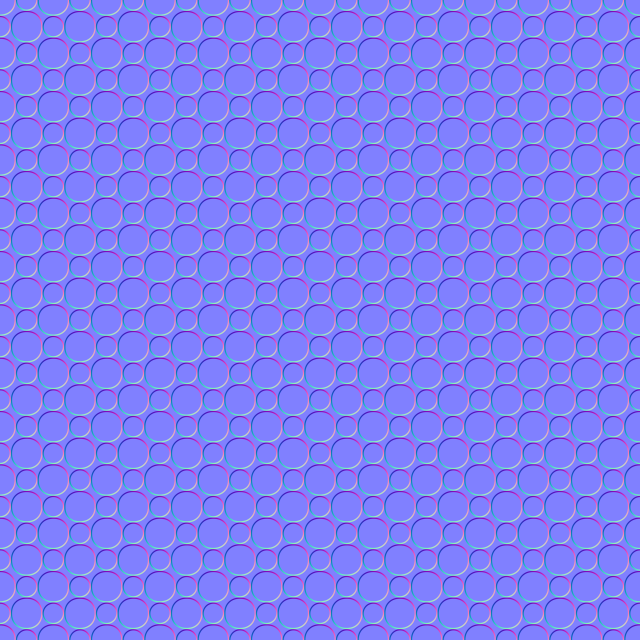
A Shadertoy shader for this texture map:

```glsl
const float CELLS = 24.0;          // grid steps across; even, so the checker wraps
const float BIG_RADIUS = 0.568;    // radii and widths in grid steps
const float SMALL_RADIUS = 0.382;
const float BIG_POWER = 2.2;       // 2 is a circle, higher is squarer
const float SMALL_POWER = 2.0;
const float RIM_WIDTH = 0.048;
const float RIM_SLOPE = 2.3;
const int SAMPLES = 4;             // per pixel side

// Offset from the nearest point whose integer coordinates have an even sum
vec2 checkerOffset(vec2 p) {
    vec2 k = floor(0.5 * vec2(p.x + p.y, p.x - p.y) + 0.5);
    return p - vec2(k.x + k.y, k.x - k.y);
}

// Outward slope of a bevelled superellipse rim
vec2 rimSlope(vec2 p, float radius, float power) {
    vec2 a = max(abs(p), 1e-4);
    float size = pow(pow(a.x, power) + pow(a.y, power), 1.0 / power);
    vec2 gradient = sign(p) * pow(a / size, vec2(power - 1.0));
    float steepness = max(length(gradient), 1e-4);
    float dist = abs(size - radius) / steepness;
    float bevel = 1.0 - smoothstep(0.15 * RIM_WIDTH, 0.65 * RIM_WIDTH, dist);
    return RIM_SLOPE * bevel * gradient / steepness;
}

vec3 surfaceNormal(vec2 p) {
    vec2 slope = rimSlope(checkerOffset(p), BIG_RADIUS, BIG_POWER)
               + rimSlope(checkerOffset(p + vec2(1.0, 0.0)), SMALL_RADIUS, SMALL_POWER);
    return normalize(vec3(slope.x, -slope.y, 1.0)); // green points down
}

void mainImage(out vec4 fragColor, in vec2 fragCoord) {
    // Average sub-pixel samples so the thin rims stay smooth
    vec3 normal = vec3(0.0);
    for (int j = 0; j < SAMPLES; j++) {
        for (int i = 0; i < SAMPLES; i++) {
            vec2 jitter = (vec2(i, j) + 0.5) / float(SAMPLES) - 0.5;
            normal += surfaceNormal((fragCoord + jitter) / iResolution.xy * CELLS);
        }
    }
    normal /= float(SAMPLES * SAMPLES);

    // Pack the normal into colour
    fragColor = vec4(0.5 + 0.5 * normal, 1.0);
}
```
